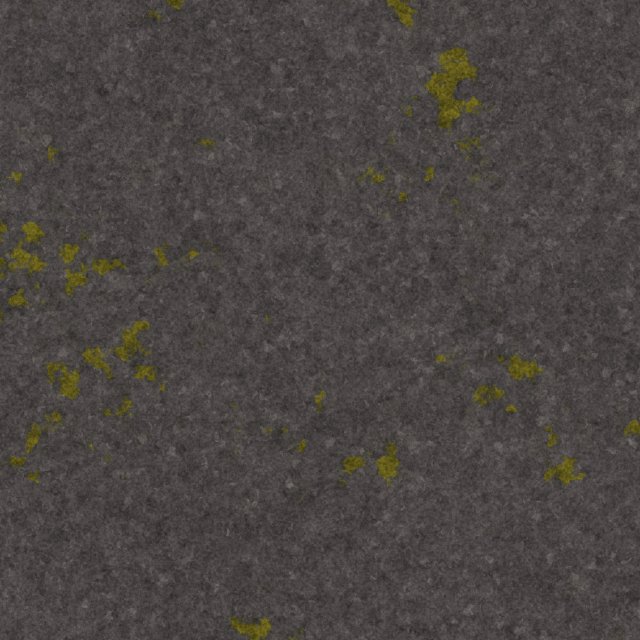
Write a WebGL 2 fragment shader that draws this texture.

```glsl
#version 300 es
precision highp float;
// Dark, weathered stone with scattered olive lichen. Layered value noise
// gives the mottling and grit, jittered cells give the mineral flecks, and
// thresholded coarse plus fine noise gathers the lichen into ragged colonies.
uniform vec2 u_resolution;
out vec4 fragColor;

// Integer hash: two uniform values per lattice point
vec2 hash2(vec2 cell) {
    uvec2 v = uvec2(ivec2(cell)) * 1664525u + 1013904223u;
    v.x += v.y * 1664525u;
    v.y += v.x * 1664525u;
    v ^= v >> 16u;
    v.x += v.y * 1664525u;
    v.y += v.x * 1664525u;
    v ^= v >> 16u;
    return vec2(v & 65535u) / 65535.0;
}

float valueNoise(vec2 p) {
    vec2 i = floor(p), f = fract(p);
    f = f * f * (3.0 - 2.0 * f);
    float low = mix(hash2(i).x, hash2(i + vec2(1, 0)).x, f.x);
    float high = mix(hash2(i + vec2(0, 1)).x, hash2(i + vec2(1, 1)).x, f.x);
    return mix(low, high, f.y);
}

// Octaves are rotated against each other to hide the lattice
float fbm(vec2 p, int octaves) {
    float sum = 0.0, total = 0.0, weight = 1.0;
    for (int i = 0; i < octaves; i++) {
        sum += weight * valueNoise(p);
        total += weight;
        weight *= 0.5;
        p = mat2(1.6, 1.2, -1.2, 1.6) * p + 17.3;
    }
    return sum / total;
}

// Specks with a random tone each: positive is pale, negative is dark
float flecks(vec2 p) {
    vec2 cell = floor(p);
    float tone = 0.0;
    for (int y = -1; y <= 1; y++) {
        for (int x = -1; x <= 1; x++) {
            vec2 id = cell + vec2(x, y);
            vec2 kind = hash2(id + 311.0);
            float radius = mix(0.25, 0.65, kind.y);
            float cover = 1.0 - smoothstep(radius * 0.6, radius, distance(p, id + hash2(id)));
            tone += cover * (pow(kind.x, 7.0) - 0.5 * pow(1.0 - kind.x, 4.0));
        }
    }
    return tone;
}

void main() {
    vec2 uv = gl_FragCoord.xy / u_resolution.y;
    vec2 warp = vec2(valueNoise(uv * 150.0), valueNoise(uv * 150.0 + 57.0)) - 0.5;
    vec2 ragged = uv + warp * 0.01;

    // Stone: faint clouds, mottling, then sharp grit
    float clouds = fbm(uv * 6.0 + 3.0, 3) - 0.5;
    float mottle = fbm(ragged * 62.0 + 11.0, 3) - 0.5;
    float grit = 0.5 * valueNoise(uv * 250.0 + 5.0)
               + 0.5 * valueNoise(mat2(0.8, 0.6, -0.6, 0.8) * uv * 470.0) - 0.5;
    float tone = 0.289 + 0.03 * clouds + 0.105 * mottle + 0.145 * grit;
    tone += 0.07 * flecks(ragged * 70.0) + 0.07 * flecks(ragged * 135.0 + 40.0);
    vec3 color = tone * vec3(1.0, 0.938, 0.922);

    // Lichen: colonies broken into small ragged patches
    float colony = fbm(uv * 7.0 + 23.0, 2);
    float patches = fbm(ragged * 36.0 + 71.0, 4);
    float growth = colony + patches;
    float halo = smoothstep(1.18, 1.36, growth);
    color *= mix(vec3(1.0), vec3(0.95, 0.97, 0.92), halo);
    vec3 lichen = vec3(0.385, 0.352, 0.085) * (1.0 + 0.6 * grit + 0.5 * mottle);
    color = mix(color, lichen, 0.9 * smoothstep(1.325, 1.42, growth));

    fragColor = vec4(color, 1.0);
}
```
